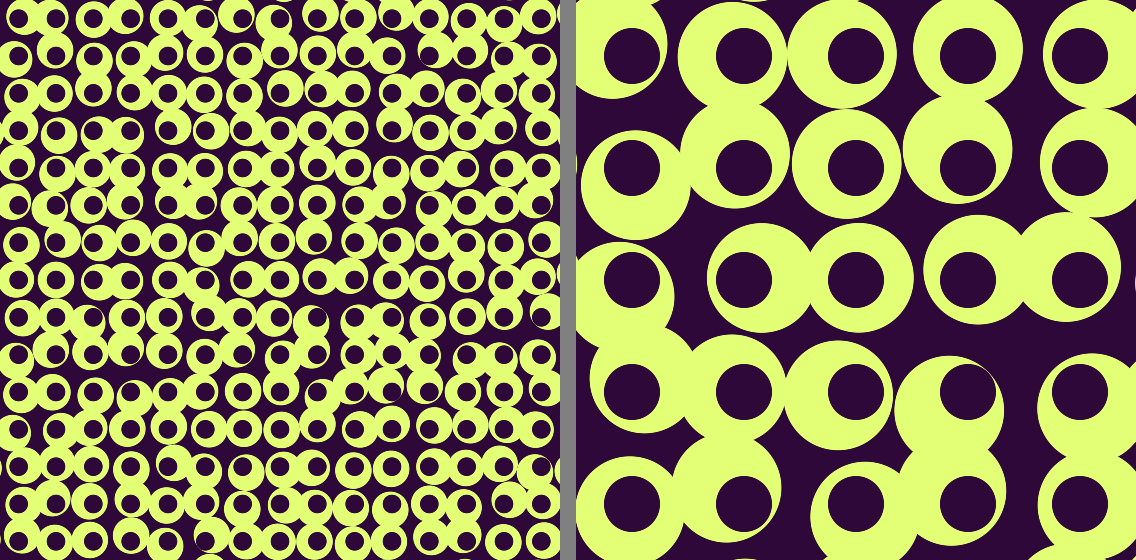
Left, the full canvas; right, a detail of the centre.
This pattern is drawn by a WebGL 2 fragment shader. Its source:

```glsl
#version 300 es
precision highp float;

uniform vec2 u_resolution;
out vec4 fragColor;

// Two independent random values in 0..1 for each cell
vec2 hash2(vec2 cell) {
  vec3 p = fract(cell.xyx * vec3(0.1031, 0.1030, 0.0973));
  p += dot(p, p.yzx + 33.33);
  return fract((p.xx + p.yz) * p.zy);
}

// Antialiased coverage of a disc
float disc(vec2 p, float radius, float pixel) {
  return 1.0 - smoothstep(-0.5 * pixel, 0.5 * pixel, length(p) - radius);
}

void main() {
  vec3 plum = vec3(0.18, 0.03, 0.22);
  vec3 lime = vec3(0.89, 1.0, 0.46);

  // Fifteen cells across and down
  float pixel = 15.0 / u_resolution.y;
  vec2 grid = gl_FragCoord.xy * pixel;
  vec2 cell = floor(grid);
  vec2 local = grid - cell - 0.5;

  // Jittered discs, merged with those spilling in from adjacent cells
  float discs = 0.0;
  for (int y = -1; y <= 1; y++) {
    for (int x = -1; x <= 1; x++) {
      vec2 neighbour = vec2(x, y);
      vec2 jitter = (hash2(cell + neighbour + 17.0) - 0.5) * 0.36;
      discs = max(discs, disc(local - neighbour - jitter, 0.49, pixel));
    }
  }

  // Holes stay on the regular grid
  float hole = disc(local, 0.25, pixel);
  fragColor = vec4(mix(plum, lime, discs * (1.0 - hole)), 1.0);
}
```
